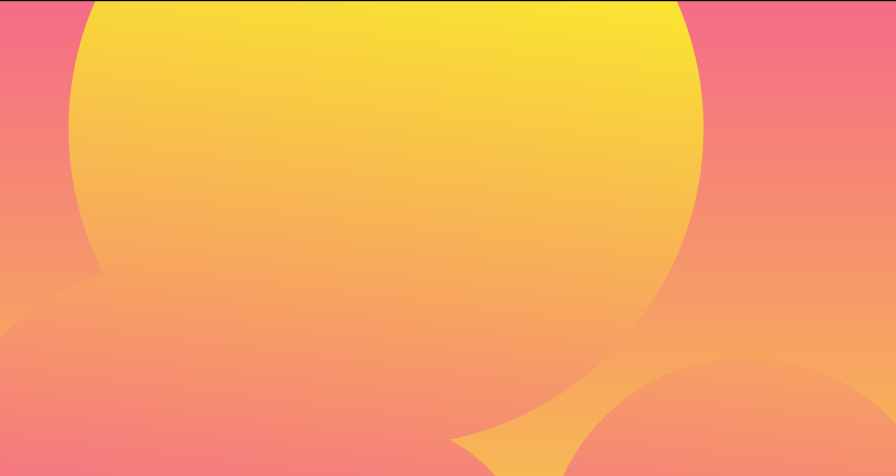
This background is drawn by a Shadertoy shader. Its source:

```glsl
float circle(vec2 p, vec2 center, float radius) {
    return length(p - center) - radius;
}

void mainImage(out vec4 fragColor, in vec2 fragCoord) {
    // Canvas height is one unit
    float pixel = 1.0 / iResolution.y;
    vec2 p = fragCoord * pixel;

    // Vertical sunset backdrop
    vec3 sky = mix(vec3(0.97, 0.72, 0.33), vec3(0.96, 0.42, 0.53), p.y);

    // Slightly tilted gradient shared by all discs
    float warmth = clamp((p.y + 0.12 * p.x) / 1.17, 0.0, 1.0);
    vec3 glow = mix(vec3(0.96, 0.47, 0.505), vec3(0.98, 0.90, 0.185), warmth);

    // Large sun merged with the low rounded hills
    float shape = circle(p, vec2(0.811, 0.730), 0.667);
    shape = min(shape, circle(p, vec2(0.380, -0.076), 0.527));
    shape = min(shape, circle(p, vec2(0.799, -0.208), 0.319));
    shape = min(shape, circle(p, vec2(1.569, -0.176), 0.424));

    float coverage = 1.0 - smoothstep(-0.75 * pixel, 0.75 * pixel, shape);
    vec3 color = mix(sky, glow, coverage);

    // Hairline dark border along the top
    color *= clamp((0.9975 - p.y) / pixel + 0.5, 0.0, 1.0);

    fragColor = vec4(color, 1.0);
}
```
